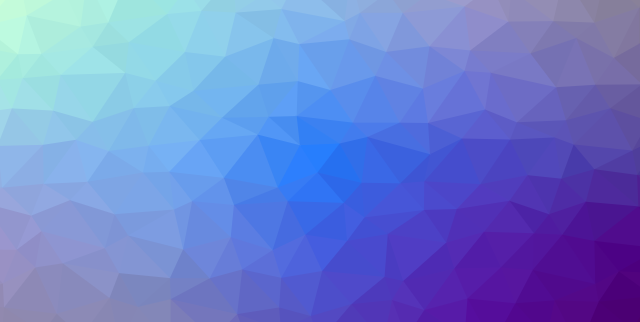
Give the GLSL for this background, as a WebGL 2 fragment shader.

```glsl
#version 300 es
precision highp float;

uniform vec2 u_resolution;
out vec4 fragColor;

const vec2 GRID = vec2(15.0, 10.0);
const float JITTER = 0.66;
const float FACET_CONTRAST = 0.035;

vec2 hash2(vec2 p) {
    vec3 q = fract(p.xyx * vec3(0.1031, 0.1030, 0.0973));
    q += dot(q, q.yzx + 33.33);
    return fract((q.xx + q.yz) * q.zy);
}

// Piecewise linear blend through five evenly spaced colours
vec3 blend5(float t, vec3 a, vec3 b, vec3 c, vec3 d, vec3 e) {
    float s = t * 4.0;
    vec3 color = mix(a, b, clamp(s, 0.0, 1.0));
    color = mix(color, c, clamp(s - 1.0, 0.0, 1.0));
    color = mix(color, d, clamp(s - 2.0, 0.0, 1.0));
    return mix(color, e, clamp(s - 3.0, 0.0, 1.0));
}

// Gradient mesh: mint, sky, blue, violet and grey
vec3 gradientMesh(vec2 uv) {
    float x = uv.x;
    vec3 top = blend5(x, vec3(0.79, 1.0, 0.85), vec3(0.61, 0.90, 0.89),
        vec3(0.54, 0.72, 0.91), vec3(0.60, 0.58, 0.77), vec3(0.52, 0.49, 0.58));
    vec3 upper = blend5(x, vec3(0.65, 0.93, 0.88), vec3(0.54, 0.81, 0.91),
        vec3(0.37, 0.61, 0.95), vec3(0.44, 0.46, 0.82), vec3(0.45, 0.40, 0.62));
    vec3 middle = blend5(x, vec3(0.57, 0.71, 0.91), vec3(0.46, 0.68, 0.94),
        vec3(0.17, 0.47, 0.96), vec3(0.30, 0.30, 0.80), vec3(0.30, 0.23, 0.61));
    vec3 lower = blend5(x, vec3(0.60, 0.57, 0.79), vec3(0.48, 0.59, 0.86),
        vec3(0.25, 0.37, 0.88), vec3(0.33, 0.14, 0.68), vec3(0.30, 0.0, 0.52));
    vec3 bottom = blend5(x, vec3(0.57, 0.54, 0.68), vec3(0.50, 0.51, 0.70),
        vec3(0.32, 0.29, 0.76), vec3(0.34, 0.05, 0.62), vec3(0.31, 0.0, 0.44));
    return blend5(1.0 - uv.y, top, upper, middle, lower, bottom);
}

// Staggered, jittered lattice point in units of the canvas height
vec2 vertexAt(vec2 id, float aspect) {
    float stagger = 0.5 * mod(id.y, 2.0) - 0.25;
    vec2 jitter = (hash2(id + 37.0) - 0.5) * JITTER;
    vec2 uv = (id + 0.5 + vec2(stagger, 0.0) + jitter) / GRID;
    return uv * vec2(aspect, 1.0);
}

float cross2(vec2 a, vec2 b) {
    return a.x * b.y - a.y * b.x;
}

// Signed distance to the line a-b, positive on its left
float edgeDistance(vec2 p, vec2 a, vec2 b) {
    return cross2(b - a, p - a) / max(length(b - a), 1e-5);
}

// Premultiplied facet colour, with coverage in alpha
vec4 facet(vec2 p, vec2 a, vec2 b, vec2 c, float aspect, float pixel) {
    float winding = sign(cross2(b - a, c - a));
    float inside = min(edgeDistance(p, a, b) * winding,
        min(edgeDistance(p, b, c) * winding, edgeDistance(p, c, a) * winding));
    float coverage = clamp(inside / pixel + 0.5, 0.0, 1.0);
    if (coverage <= 0.0) return vec4(0.0);

    vec2 center = (a + b + c) / 3.0;
    vec2 uv = clamp(center / vec2(aspect, 1.0), 0.0, 1.0);
    float shade = (hash2(floor(center * 900.0)).x - 0.5) * FACET_CONTRAST;
    vec2 fromCore = (uv - vec2(0.49, 0.49)) * vec2(aspect, 1.0);
    float core = exp(-dot(fromCore, fromCore) * 120.0);
    vec3 color = mix(gradientMesh(uv), vec3(0.11, 0.48, 1.0), core * 0.7);
    return vec4(clamp(color + shade, 0.0, 1.0), 1.0) * coverage;
}

void main() {
    vec2 uv = gl_FragCoord.xy / u_resolution;
    float aspect = u_resolution.x / u_resolution.y;
    float pixel = 1.0 / u_resolution.y;
    vec2 p = uv * vec2(aspect, 1.0);
    vec2 cell = floor(uv * GRID - 0.5);

    // Split each nearby quad along its shorter diagonal
    vec4 sum = vec4(0.0);
    for (int j = -1; j <= 1; j++) {
        for (int i = -1; i <= 1; i++) {
            vec2 id = cell + vec2(i, j);
            vec2 a = vertexAt(id, aspect);
            vec2 b = vertexAt(id + vec2(1.0, 0.0), aspect);
            vec2 c = vertexAt(id + vec2(0.0, 1.0), aspect);
            vec2 d = vertexAt(id + vec2(1.0, 1.0), aspect);
            bool rising = distance(a, d) < distance(b, c);
            sum += facet(p, a, b, rising ? d : c, aspect, pixel);
            sum += facet(p, d, c, rising ? a : b, aspect, pixel);
        }
    }
    vec3 color = sum.a > 0.01 ? sum.rgb / sum.a : gradientMesh(uv);
    fragColor = vec4(color, 1.0);
}
```
